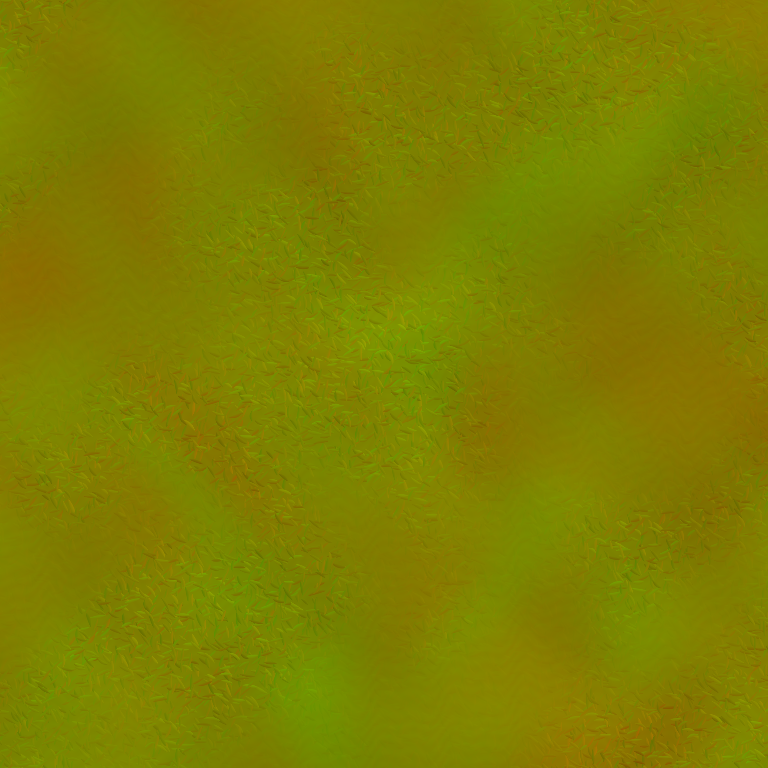
A Shadertoy shader for this texture:

```glsl
// Slope map of matted grass: short embossed blades over soft olive, green and rust swells.
#define BASE_COLOR   vec2(0.499, 0.499)
#define RUST_SHIFT   vec2(0.018, -0.024)
#define LIGHT_SHIFT  vec2(0.010, 0.015)
#define SWELL_FREQ   7.0
#define BLADE_CELLS  52.0
#define BLADE_LENGTH 0.62
#define BLADE_WIDTH  0.14
#define BLADE_RELIEF 0.095
#define BLADE_LAYERS 4
#define GRAIN_RELIEF 0.006

const float TAU = 6.2831853;

vec3 hash3(vec2 cell, float seed) {
    vec3 q = fract(vec3(cell.xyx + seed * 17.3) * vec3(0.1031, 0.1030, 0.0973));
    q += dot(q, q.yxz + 33.33);
    return fract((q.xxy + q.yzz) * q.zyx);
}

// Layered sines in scattered directions, with a spread of about one
float swell(vec2 p, float seed) {
    p += 0.06 * sin(p.yx * 9.0 + seed * vec2(2.1, 3.7));
    p += 0.025 * sin(p.yx * 23.0 + seed * vec2(4.3, 1.9));
    float sum = 0.0;
    float power = 0.0;
    for (int i = 0; i < 8; i++) {
        vec3 r = hash3(vec2(float(i), 5.0), seed);
        float angle = r.x * TAU;
        float freq = SWELL_FREQ * (1.0 + 0.55 * float(i));
        float weight = 1.0 / (1.0 + 0.12 * float(i));
        sum += weight * sin(freq * dot(p, vec2(cos(angle), sin(angle))) + r.y * TAU);
        power += 0.5 * weight * weight;
    }
    return sum / sqrt(power);
}

// Lays one layer of curved, tapered blades over the slope below
vec2 layBlades(vec2 slope, vec2 p, float seed) {
    vec2 home = floor(p);
    for (int y = -1; y <= 1; y++) {
        for (int x = -1; x <= 1; x++) {
            vec2 cell = home + vec2(x, y);
            vec3 place = hash3(cell, seed);
            vec3 form = hash3(cell, seed + 7.0);
            float angle = place.z * TAU;
            vec2 along = vec2(cos(angle), sin(angle));
            vec2 normal = vec2(-along.y, along.x);
            vec2 d = p - cell - place.xy;

            float u = dot(d, along) / (BLADE_LENGTH * mix(0.6, 1.2, form.x));
            float bend = (form.y - 0.5) * 0.25 * u * u;
            float width = BLADE_WIDTH * max(1.0 - u * u, 0.0) + 0.001;
            float t = (dot(d, normal) + bend) / width;
            float cover = 1.0 - smoothstep(0.55, 1.15, abs(t));
            cover *= 1.0 - smoothstep(0.75, 1.0, abs(u));

            float lean = (form.z - 0.5) * 1.6;
            float tilt = clamp(t, -1.0, 1.0) * 0.7 + lean;
            slope = mix(slope, normal * tilt, cover);
        }
    }
    return slope;
}

// Faint wrinkles that fill the smooth areas
vec2 grain(vec2 p) {
    vec2 q = p * 260.0 + 2.5 * sin(p.yx * 71.0) + 1.5 * sin(p.yx * 133.0 + 2.0);
    return vec2(sin(q.x + 0.7 * q.y) * sin(q.y * 0.6), sin(1.3 * q.y - 0.4 * q.x));
}

void mainImage(out vec4 fragColor, in vec2 fragCoord) {
    vec2 p = fragCoord / iResolution.y;

    // Broad colour swells
    vec2 color = BASE_COLOR;
    color += RUST_SHIFT * swell(p, 1.0);
    color += LIGHT_SHIFT * swell(p, 2.0);

    // Grass relief, strong in patches and faint between them
    vec2 slope = vec2(0.0);
    for (int i = 0; i < BLADE_LAYERS; i++) {
        float layer = float(i);
        float scale = BLADE_CELLS * (1.0 + 0.09 * layer);
        slope = layBlades(slope, p * scale + layer * 3.37, layer + 11.0);
    }
    float patches = mix(0.12, 1.0, smoothstep(-1.2, 1.6, swell(p, 4.0)));
    color += slope * BLADE_RELIEF * patches;
    color += grain(p) * GRAIN_RELIEF;

    fragColor = vec4(clamp(color, 0.0, 1.0), 0.0, 1.0);
}
```
